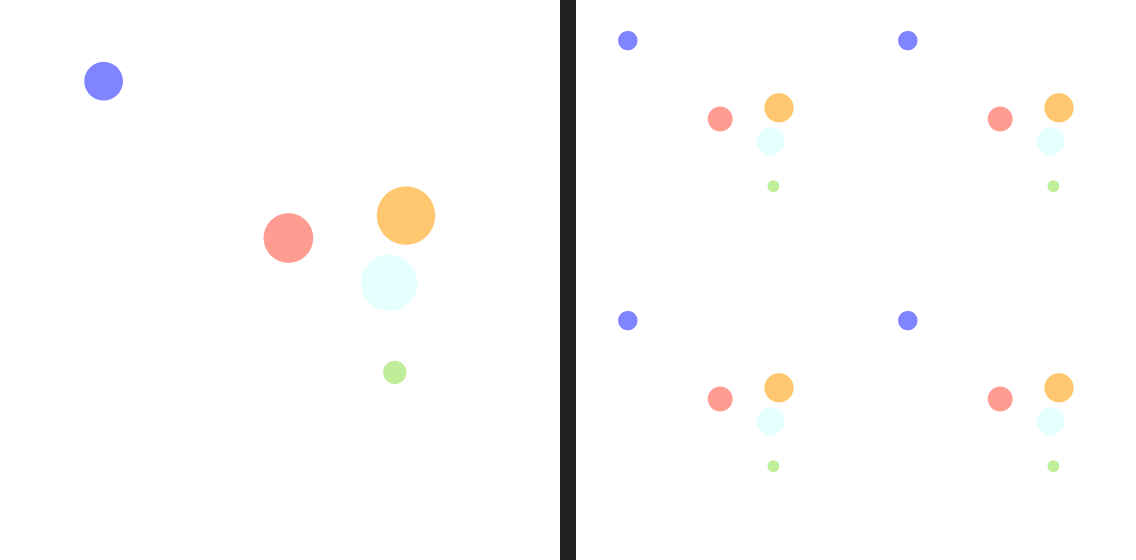
Left: one tile. Right: repeated 2 by 2.
A WebGL 1 fragment shader for this background:

```glsl
precision highp float;
// Five flat pastel discs of different sizes scattered on plain white.
// Centres follow a wrapped quadratic sequence, radii an ease-out curve;
// distances wrap around the unit square so that the canvas tiles.

uniform vec2 u_resolution;

const int DISC_COUNT = 5;
const float MIN_RADIUS = 0.0208;
const float MAX_RADIUS = 0.0521;

// Colours in order of growing disc size.
vec3 discColor(int index) {
  if (index == 0) return vec3(0.75, 0.93, 0.60); // green
  if (index == 1) return vec3(0.50, 0.52, 1.00); // blue
  if (index == 2) return vec3(1.00, 0.61, 0.57); // coral
  if (index == 3) return vec3(0.90, 1.00, 1.00); // pale cyan
  return vec3(1.00, 0.78, 0.44);                 // orange
}

// Quadratic sequence wrapped into the unit square.
vec2 discCenter(float n) {
  vec2 start = vec2(0.705, 0.335);
  vec2 velocity = vec2(0.555, -0.58);
  vec2 bend = vec2(-0.075, 0.10);
  return fract(start + velocity * n + bend * n * n);
}

// Grows quickly at first, then levels off.
float discRadius(float t) {
  float remaining = 1.0 - t;
  return mix(MAX_RADIUS, MIN_RADIUS, remaining * remaining);
}

// Shortest offset between two points on the repeating square.
vec2 wrappedOffset(vec2 a, vec2 b) {
  return fract(a - b + 0.5) - 0.5;
}

// Coverage of a disc with an edge one pixel wide.
float discMask(vec2 offset, float radius, float pixel) {
  return clamp(0.5 + (radius - length(offset)) / pixel, 0.0, 1.0);
}

void main() {
  vec2 uv = gl_FragCoord.xy / u_resolution;
  float pixel = 1.0 / min(u_resolution.x, u_resolution.y);
  vec3 color = vec3(1.0);

  for (int i = 0; i < DISC_COUNT; i++) {
    float n = float(i);
    float radius = discRadius(n / float(DISC_COUNT - 1));
    vec2 offset = wrappedOffset(uv, discCenter(n));
    color = mix(color, discColor(i), discMask(offset, radius, pixel));
  }

  gl_FragColor = vec4(color, 1.0);
}
```
